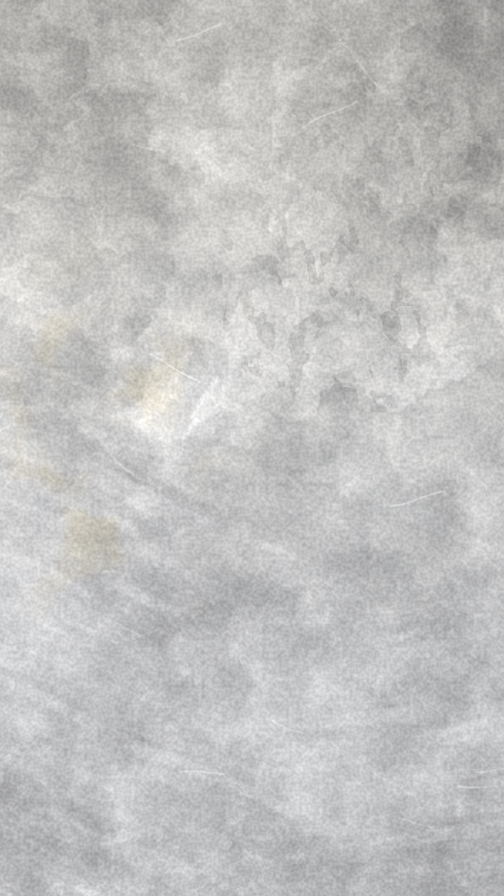
Give the GLSL for this texture, as a Shadertoy shader.

```glsl
// Weathered concrete wall: cloudy grey plaster, trowel streaks, flaked skin, pits and fine grain.

const float BASE_GREY    = 0.768;
const float CLOUDS       = 0.125;  // broad tone changes
const float MOTTLE       = 0.075;  // medium blotches
const float GRAIN        = 0.085;  // sandy surface
const float STREAKS      = 0.055;  // trowel marks
const float FLAKE_LIGHT  = 0.048;  // pale plaster skin
const float PIT_DARK     = 0.075;  // holes in the skin
const float RIDGE_SHADE  = 0.045;  // smooth coat under the ridge
const float FALL_ANGLE   = -0.42;  // streaks on the left and centre
const float RISE_ANGLE   = 0.17;   // streaks at the lower right
const int   SCRATCHES    = 22;
const vec3  WARM_TINT    = vec3(1.006, 1.002, 0.988);
const vec3  COOL_TINT    = vec3(0.996, 0.999, 1.008);
const vec3  OCHRE_TINT   = vec3(1.02, 1.0, 0.94);

float hash(vec2 p) {
    vec3 q = fract(vec3(p.xyx) * 0.1031);
    q += dot(q, q.yzx + 33.33);
    return fract((q.x + q.y) * q.z);
}

float cornerSlope(vec2 cell, vec2 offset) {
    float a = 6.2832 * hash(cell);
    return dot(vec2(cos(a), sin(a)), offset);
}

float gradientNoise(vec2 p) {
    vec2 i = floor(p), f = fract(p), e = vec2(0.0, 1.0);
    vec2 u = f * f * f * (f * (f * 6.0 - 15.0) + 10.0);
    return mix(mix(cornerSlope(i, f), cornerSlope(i + e.yx, f - e.yx), u.x),
               mix(cornerSlope(i + e.xy, f - e.xy), cornerSlope(i + e.yy, f - e.yy), u.x), u.y);
}

float fbm(vec2 p, int octaves) {
    float sum = 0.0, amp = 1.0;
    for (int i = 0; i < octaves; i++) {
        sum += amp * gradientNoise(p);
        p = mat2(1.6, 1.2, -1.2, 1.6) * p + 17.3;
        amp *= 0.55;
    }
    return sum;
}

vec2 turn(vec2 p, float a) {
    return vec2(cos(a) * p.x + sin(a) * p.y, cos(a) * p.y - sin(a) * p.x);
}

// Soft round region, 1 at its centre
float region(vec2 p, vec2 centre, vec2 radius) {
    return 1.0 - smoothstep(0.3, 1.0, length((p - centre) / radius));
}

float trowel(vec2 p, float angle) {
    vec2 q = turn(p, angle);
    q.y += 0.035 * gradientNoise(q * 2.5);
    float lines = gradientNoise(q * vec2(2.2, 34.0)) + 0.7 * gradientNoise(q * vec2(4.0, 75.0) + 9.0);
    float breaks = smoothstep(-0.3, 0.3, fbm(q * vec2(5.0, 11.0) + 31.0, 4));
    return smoothstep(-0.4, 0.4, lines) * breaks - 0.25;
}

// Thin pale strokes at random places
float scratches(vec2 p, float height) {
    float mask = 0.0;
    for (int i = 0; i < SCRATCHES; i++) {
        float id = float(i);
        vec2 start = vec2(hash(vec2(id, 3.0)), height * hash(vec2(id, 8.0)));
        vec2 q = turn(p - start, mix(-0.9, 0.5, hash(vec2(id, 5.0))));
        float len = mix(0.02, 0.13, hash(vec2(id, 12.0)));
        q.y += 0.008 * gradientNoise(q * 14.0 + id);
        float d = length(vec2(q.x - clamp(q.x, 0.0, len), q.y));
        mask = max(mask, (1.0 - smoothstep(0.0005, 0.0035, d)) * hash(vec2(id, 21.0)));
    }
    return mask;
}

void mainImage(out vec4 fragColor, in vec2 fragCoord) {
    vec2 p = fragCoord / iResolution.x;
    float height = iResolution.y / iResolution.x;
    float rough = fbm(p * 11.0 + 4.0, 5);
    vec2 warped = p + 0.06 * vec2(rough, fbm(p * 6.0 + 50.0, 4));

    // Clouds, mottling and uneven light
    float grey = BASE_GREY + CLOUDS * fbm(warped * 2.6 + 7.0, 4) + MOTTLE * rough;
    grey -= 0.05 * smoothstep(height - 0.35, height, p.y);
    grey -= 0.12 * region(p, vec2(1.0, height), vec2(0.6, 0.5));
    grey -= 0.06 * region(p, vec2(0.0, height), vec2(0.55, 0.5));
    grey -= 0.04 * smoothstep(0.4, 0.0, p.y) + 0.025 * smoothstep(0.7, 1.0, p.x);
    grey += 0.045 * region(p, vec2(0.08, 0.95), vec2(0.5, 0.55));

    // Ridge where the pitted skin meets a smoother coat
    float ridge = p.y - 0.87 - 0.27 * (p.x - 0.35) - 0.07 * fbm(p * 7.0 + 2.0, 5);
    float above = smoothstep(-0.006, 0.008, ridge);
    float ridgeSpan = smoothstep(0.25, 0.5, p.x);
    grey -= RIDGE_SHADE * ridgeSpan * (1.0 - above) * smoothstep(-0.3, 0.0, ridge);

    // Flaked pale skin, strongest in the upper half
    float skinNoise = fbm(warped * vec2(4.5, 5.0) + 23.0, 6);
    float skin = smoothstep(0.0, 0.11, skinNoise) * (0.3 + 0.7 * smoothstep(0.55, 1.0, p.y));
    skin *= mix(1.0, above, ridgeSpan);
    grey += FLAKE_LIGHT * skin;

    // Elongated pits and smaller crumbs
    vec2 tilted = turn(p, 0.3);
    float pits = smoothstep(0.16, 0.26, fbm(tilted * vec2(21.0, 13.0) + 0.4 * rough, 3));
    float pitArea = max(region(p, vec2(0.66, 1.14), vec2(0.42, 0.36)),
                        0.7 * region(p, vec2(0.78, 1.45), vec2(0.4, 0.28)));
    grey -= PIT_DARK * pits * pitArea * above;
    float crumbs = smoothstep(0.27, 0.38, fbm(p * 30.0 + 61.0, 4));
    grey += 0.04 * crumbs * smoothstep(0.0, 0.25, skinNoise + 0.5 * smoothstep(0.2, 0.0, p.y));

    // Pale wedge left by a trowel
    vec2 wedge = turn(p - vec2(0.35, 0.885), 0.85);
    float side = 0.3 * wedge.x - abs(wedge.y + 0.9 * wedge.x * (wedge.x - 0.2)) + 0.02 * rough;
    grey += 0.07 * smoothstep(0.0, 0.012, side) * smoothstep(0.26, 0.1, wedge.x);

    // Trowel streaks in two directions
    float lowerRight = smoothstep(0.45, 0.75, p.x) * smoothstep(0.75, 0.45, p.y);
    float streakArea = 0.25 + 0.75 * smoothstep(1.35, 0.95, p.y + 0.5 * p.x);
    grey += STREAKS * streakArea * mix(trowel(p, FALL_ANGLE), trowel(p + 5.0, RISE_ANGLE), lowerRight);
    grey += 0.09 * scratches(p, height);

    // Sandy grain
    grey += GRAIN * (gradientNoise(p * 150.0) + 0.6 * gradientNoise(p * 73.0 + 40.0));

    // Slight tints: warm above, cool below, ochre stains at the left
    vec3 tint = mix(COOL_TINT, WARM_TINT, smoothstep(0.4, 1.5, p.y + 0.3 * rough));
    float stain = region(p, vec2(0.2, 0.9), vec2(0.3, 0.5)) * smoothstep(0.1, 0.5, fbm(p * 5.0 + 80.0, 4));
    fragColor = vec4(clamp(grey * tint * mix(vec3(1.0), OCHRE_TINT, stain), 0.0, 1.0), 1.0);
}
```
